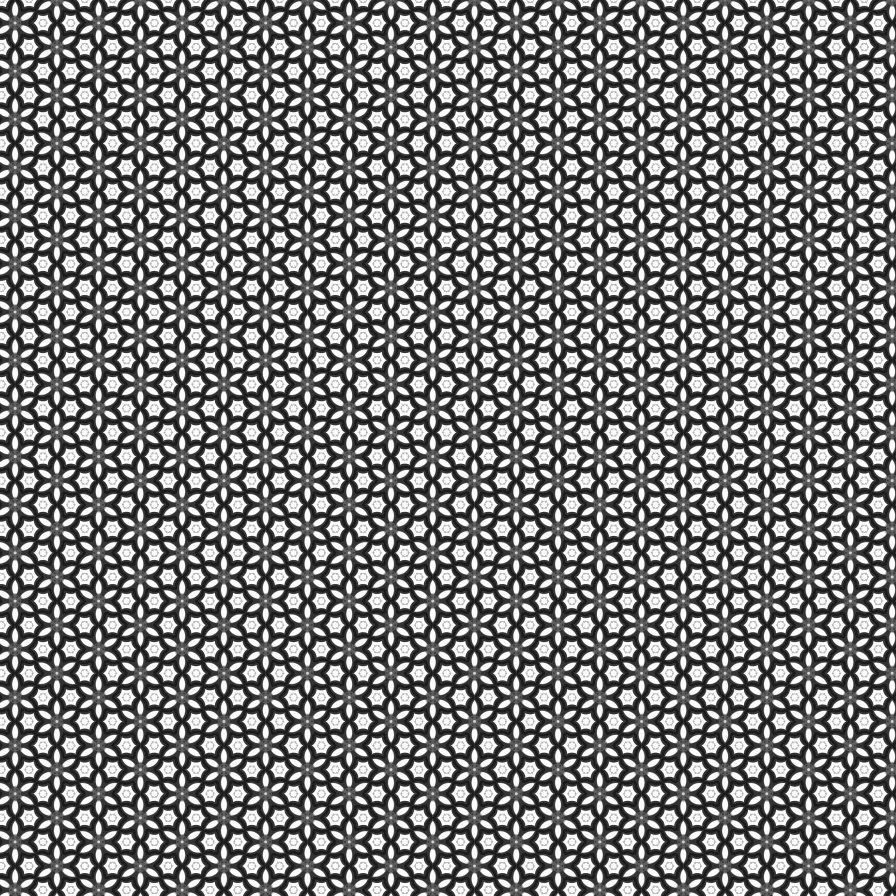
Write a Shadertoy shader that draws this pattern.

```glsl
// Hexagonal lattice of six-petalled flowers with concave white stars between.
// The plane is folded to the nearest flower, then to one half petal, so each
// motif is a single distance function with a smoothed edge.

// Turns p into the sector nearest the x axis, out of six, and mirrors it.
vec2 foldSix(vec2 p, float firstAngle) {
    float sector = radians(60.0);
    float angle = atan(p.y, p.x) - firstAngle;
    angle -= sector * round(angle / sector);
    return length(p) * vec2(cos(angle), abs(sin(angle)));
}

// Offset from the nearest flower, with neighbours one unit apart.
vec2 nearestFlower(vec2 p) {
    vec2 period = vec2(sqrt(3.0), 1.0);
    vec2 a = p - period * round(p / period);
    vec2 shifted = p - 0.5 * period;
    vec2 b = shifted - period * round(shifted / period);
    return dot(a, a) < dot(b, b) ? a : b;
}

// Pointed oval along x; expects y folded to be positive.
float petalDistance(vec2 p, float halfLength, float halfWidth) {
    float radius = (halfLength * halfLength + halfWidth * halfWidth) / (2.0 * halfWidth);
    return length(p + vec2(0.0, radius - halfWidth)) - radius;
}

float coverage(float dist, float soft) {
    return 1.0 - smoothstep(-soft, soft, dist);
}

void mainImage(out vec4 fragColor, in vec2 fragCoord) {
    vec2 uv = fragCoord / iResolution.xy;
    float soft = 12.0 / iResolution.y;

    vec2 flower = nearestFlower((uv - vec2(0.483, 0.598)) * vec2(18.58, 18.6));
    vec2 q = foldSix(flower, radians(30.0));
    vec2 star = foldSix(q - vec2(0.5, 0.2887), 0.0);

    // The star is a disc with six round bites taken out
    float petal = petalDistance(q - vec2(0.27, 0.0), 0.165, 0.06);
    float bite = 0.217 - length(star - vec2(0.364, 0.0));
    float starEdge = max(bite, length(star) - 0.195);

    // Dark bands, deepest midway between petal and star
    float band = coverage(abs(petal - starEdge) - 0.05, soft);
    vec3 color = vec3(mix(0.20, 0.11, band));

    // Grey heart and petal bases
    float heart = min(length(q) - 0.125, petal - 0.01);
    color = mix(color, vec3(0.37), coverage(heart, soft));

    // Petals turn from grey at the heart to white at the tip
    vec3 petalColor = vec3(mix(0.37, 0.99, smoothstep(0.12, 0.18, q.x)));
    color = mix(color, petalColor, coverage(petal, soft));

    // Heart details: a ring of dark specks around a pale dot
    float speck = length(q - vec2(0.078, 0.045)) - 0.02;
    color = mix(color, vec3(0.20), 0.8 * coverage(speck, soft));
    color = mix(color, vec3(0.82), coverage(length(q) - 0.03, soft));

    // White stars with a faint ring of grey dots inside
    color = mix(color, vec3(0.99), coverage(starEdge, soft));
    float ring = abs(length(star) - 0.075) - 0.008;
    float dots = length(star - vec2(0.065, 0.0375)) - 0.02;
    color = mix(color, vec3(0.58), 0.7 * coverage(min(ring, dots), soft));

    fragColor = vec4(color, 1.0);
}
```
